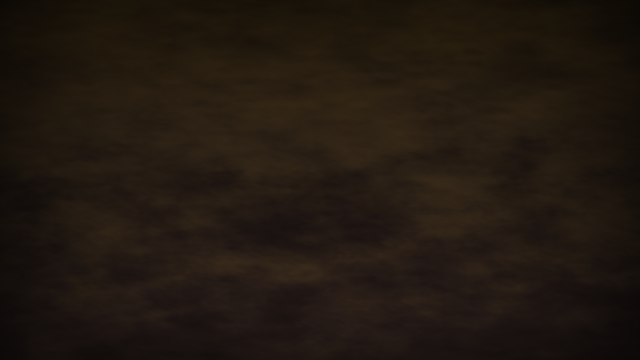
Write a WebGL 2 fragment shader that draws this texture.

```glsl
#version 300 es
precision highp float;
// Dim brown haze: soft sideways-streaked clouds, warm above, dusky below, with a vignette.

uniform vec2 u_resolution;
out vec4 outColor;

const vec3 OLIVE = vec3(0.152, 0.112, 0.052);  // top
const vec3 UMBER = vec3(0.174, 0.130, 0.082);  // middle
const vec3 DUSK = vec3(0.140, 0.100, 0.088);   // bottom and dark patches
const vec2 CLOUD_SCALE = vec2(4.2, 9.0);       // cells per canvas height
const vec2 STREAK_SCALE = vec2(13.0, 62.0);
const int OCTAVES = 5;
const float OCTAVE_GAIN = 0.66;
const float CLOUD_CONTRAST = 0.80;
const float STREAK_CONTRAST = 0.12;
const float TINT_SPREAD = 0.85;                // how far clouds push the colour boundary
const float SIDE_SHADE = 0.52;
const float END_SHADE = 0.30;

float hash(vec2 p) {
    return fract(sin(dot(p, vec2(127.1, 311.7))) * 43758.5453);
}

float valueNoise(vec2 p) {
    vec2 cell = floor(p);
    vec2 f = fract(p);
    f = f * f * f * (f * (f * 6.0 - 15.0) + 10.0);
    float low = mix(hash(cell), hash(cell + vec2(1.0, 0.0)), f.x);
    float high = mix(hash(cell + vec2(0.0, 1.0)), hash(cell + vec2(1.0, 1.0)), f.x);
    return mix(low, high, f.y);
}

// Layered noise, normalised to 0..1; each octave is turned slightly to hide the grid.
float fbm(vec2 p) {
    const mat2 TURN = mat2(0.98, 0.19, -0.19, 0.98);
    float sum = 0.0;
    float total = 0.0;
    float amplitude = 1.0;
    for (int i = 0; i < OCTAVES; i++) {
        sum += amplitude * valueNoise(p);
        total += amplitude;
        amplitude *= OCTAVE_GAIN;
        p = TURN * p * 2.03 + vec2(17.3, 9.1);
    }
    return sum / total;
}

void main() {
    vec2 uv = gl_FragCoord.xy / u_resolution;
    vec2 p = gl_FragCoord.xy / u_resolution.y;

    // Clouds and fine horizontal streaks, centred on zero
    float cloud = fbm(p * CLOUD_SCALE + 4.7) - 0.5;
    float streak = valueNoise(p * STREAK_SCALE + 31.0) - 0.5;

    // Vertical tint, broken up by the clouds
    float tintHeight = uv.y + TINT_SPREAD * cloud;
    vec3 color = mix(DUSK, UMBER, smoothstep(0.08, 0.66, tintHeight));
    color = mix(color, OLIVE, smoothstep(0.55, 1.0, uv.y + 0.3 * cloud));

    // Brightness variation
    color *= 1.0 + CLOUD_CONTRAST * cloud + STREAK_CONTRAST * streak;

    // Vignette, strongest at the sides
    vec2 edge = abs(uv * 2.0 - 1.0);
    color *= (1.0 - SIDE_SHADE * pow(edge.x, 3.0)) * (1.0 - END_SHADE * pow(edge.y, 4.0));

    outColor = vec4(color, 1.0);
}
```
